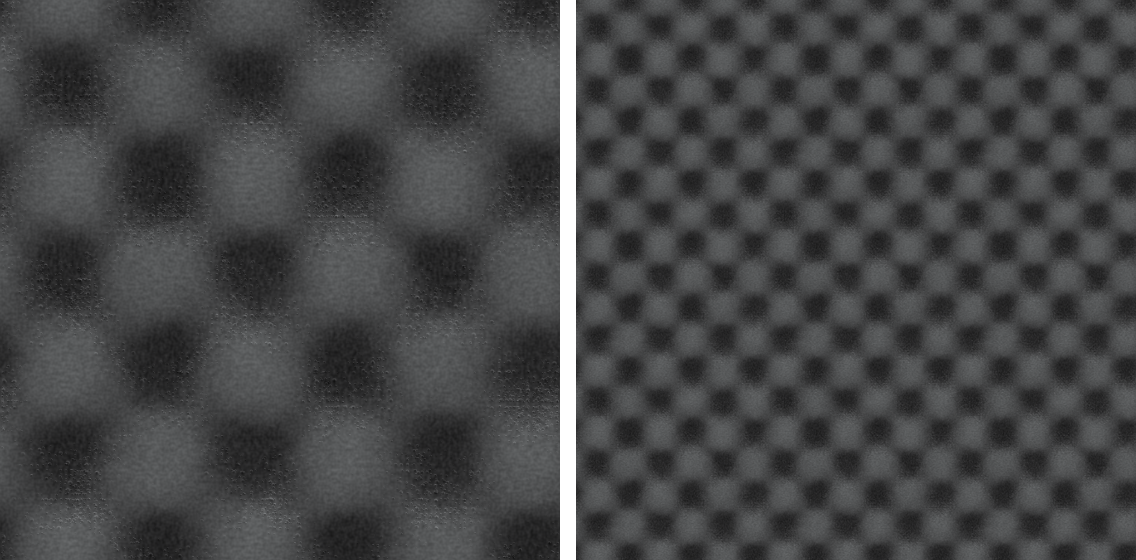
Left: one tile. Right: repeated 3 by 3.
A WebGL 1 fragment shader for this pattern:

```glsl
precision highp float;
// Dark acoustic foam: a staggered lattice of soft hollows, three by three pairs.
// A skewed product of cosines gives the relief; wrapping gradient noise adds
// wobble and grain, and small crescents form pores on the slopes below hollows.

uniform vec2 u_resolution;

const float TAU = 6.2831853;
const float REPEATS = 3.0;
const vec2 HOLLOW_CENTRE = vec2(0.359, 0.602);
const float PEAK_SHADE = 0.358;
const float HOLLOW_SHADE = 0.145;

vec2 hash2(vec2 p, float seed) {
  vec3 q = fract(vec3(p.xyx) * vec3(0.1031, 0.1030, 0.0973) + seed * 0.137);
  q += dot(q, q.yzx + 33.33);
  return fract((q.xx + q.yz) * q.zy);
}

float corner(vec2 cell, vec2 offset, vec2 period, float seed) {
  float angle = TAU * hash2(mod(cell, period), seed).x;
  return dot(vec2(cos(angle), sin(angle)), offset);
}

// Gradient noise that wraps after a whole number of cells.
float noise(vec2 uv, vec2 period, float seed) {
  vec2 p = uv * period;
  vec2 i = floor(p);
  vec2 f = p - i;
  vec2 w = f * f * f * (f * (f * 6.0 - 15.0) + 10.0);
  vec2 e = vec2(1.0, 0.0);
  float low = mix(corner(i, f, period, seed),
                  corner(i + e.xy, f - e.xy, period, seed), w.x);
  float high = mix(corner(i + e.yx, f - e.yx, period, seed),
                   corner(i + e.xx, f - e.xx, period, seed), w.x);
  return mix(low, high, w.y);
}

// 1 in the hollows, -1 on the peaks; steeper above a hollow than below it.
float relief(vec2 uv) {
  vec2 a = TAU * (uv * REPEATS - HOLLOW_CENTRE);
  a.y += 0.18 * (1.0 - cos(2.0 * a.y));
  return cos(a.x) * cos(a.y);
}

// Darkness from 0 to 1: round flat hollows among gently joined ridges.
float hollowDepth(float height) {
  float x = 0.5 + 0.5 * height;
  return pow(mix(x, smoothstep(0.0, 1.0, x), x), 1.22);
}

// Lit upper rims and shaded cores of scattered pores.
float pores(vec2 uv, float count, float density, float seed) {
  vec2 p = uv * count;
  vec2 cell = mod(floor(p), count);
  vec2 shape = hash2(cell, seed + 5.0);
  vec2 d = fract(p) - mix(vec2(0.36), vec2(0.64), hash2(cell, seed));
  float radius = mix(0.06, 0.21, shape.x);
  float rim = 1.0 - smoothstep(0.0, 0.15, abs(length(d) - radius));
  float lit = smoothstep(-0.10, 0.14, d.y + 0.3 * d.x);
  float core = 1.0 - smoothstep(0.0, 0.24, length(d + vec2(0.0, 0.08)));
  float present = smoothstep(shape.y, shape.y + 0.3, density);
  return present * (rim * lit - 0.5 * core);
}

// Fine grain: upright fibres in the hollows, flat ripples on the peaks.
float grain(vec2 uv, float depth) {
  float fibres = noise(uv, vec2(150.0, 80.0), 11.0);
  float ripples = noise(uv, vec2(84.0, 140.0), 12.0);
  float dust = noise(uv, vec2(190.0), 13.0);
  return mix(ripples, fibres, depth) + 0.8 * dust;
}

void main() {
  vec2 uv = gl_FragCoord.xy / u_resolution;

  // Uneven outlines and depths
  vec2 wobble = vec2(noise(uv, vec2(7.0), 1.0), noise(uv, vec2(7.0), 2.0));
  vec2 rough = vec2(noise(uv, vec2(34.0), 3.0), noise(uv, vec2(34.0), 4.0));
  vec2 p = uv + 0.022 * wobble + 0.012 * rough;
  float depth = hollowDepth(relief(p));
  float shade = mix(PEAK_SHADE, HOLLOW_SHADE, depth);
  shade += 0.026 * noise(uv, vec2(5.0), 6.0) + 0.018 * noise(uv, vec2(23.0), 7.0);

  // Pores gather in patches on the slopes, mostly under the hollows
  float below = smoothstep(-0.5, 0.8, relief(p + vec2(0.0, 0.055)));
  float slope = 1.0 - 0.6 * smoothstep(0.6, 1.0, abs(relief(p)));
  float patches = 0.9 + 1.0 * noise(uv, vec2(9.0), 8.0) + 0.7 * noise(uv, vec2(26.0), 9.0);
  float density = (0.10 + 0.65 * below) * slope * patches;
  float specks = 0.0;
  for (int i = 0; i < 4; i++) {
    float layer = float(i);
    specks += pores(uv, 61.0 + 18.0 * layer, density, 20.0 + 9.0 * layer);
  }

  // Crumbs roughen the slopes; fine grain covers everything
  float crumbs = noise(uv, vec2(96.0), 14.0) * clamp(density * 1.6, 0.0, 1.0);
  shade += 0.054 * grain(uv, depth) + 0.05 * crumbs + 0.085 * specks;
  vec3 tint = mix(vec3(0.98, 1.0, 1.01), vec3(1.0, 0.995, 1.01), depth);
  gl_FragColor = vec4(clamp(shade * tint, 0.0, 1.0), 1.0);
}
```
